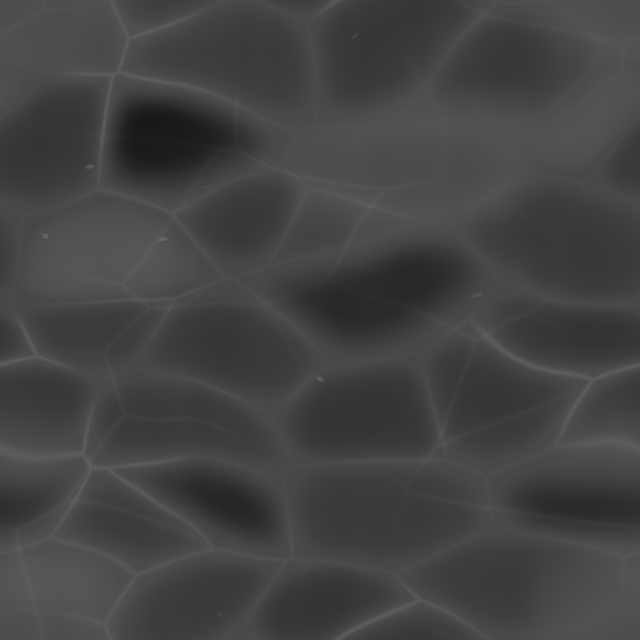
A three.js fragment shader for this texture:

```glsl
// Dim grey membrane: wide, warped Voronoi cells with soft dark hollows, hazy
// bright patches, thin glowing ridges, a fainter second web and a few specks.
// Every lattice wraps at the canvas border, so the square tiles.
varying vec2 vUv;

#define MAIN_GRID vec2(4.0, 7.0)
#define FAINT_GRID vec2(3.0, 5.0)
#define SPECK_GRID vec2(5.0, 6.0)
#define WARP 0.08
#define ROUNDING 0.02
#define FALLOFF 0.028
#define EDGE_TONE 0.276
#define CELL_TONE 0.182
#define HAZE_TONE 0.34
#define HOLLOW_DEPTH 0.12
#define RIDGE_GAIN 0.085
#define SPECK_GAIN 0.09

vec2 hash2(vec2 p, float seed) {
  vec3 q = fract(vec3(p.xyx + seed * 7.31) * vec3(0.1031, 0.1030, 0.0973));
  q += dot(q, q.yzx + 33.33);
  return fract((q.xx + q.yz) * q.zy);
}

// Smooth value noise that repeats after a whole number of lattice cells.
float wrapNoise(vec2 uv, vec2 grid, float seed) {
  vec2 p = uv * grid;
  vec2 i = floor(p);
  vec2 f = p - i;
  f = f * f * f * (f * (f * 6.0 - 15.0) + 10.0);
  float a = hash2(mod(i, grid), seed).x;
  float b = hash2(mod(i + vec2(1.0, 0.0), grid), seed).x;
  float c = hash2(mod(i + vec2(0.0, 1.0), grid), seed).x;
  float d = hash2(mod(i + 1.0, grid), seed).x;
  return mix(mix(a, b, f.x), mix(c, d, f.x), f.y);
}

vec2 wrapBend(vec2 uv, vec2 grid, float seed) {
  return vec2(wrapNoise(uv, grid, seed), wrapNoise(uv, grid, seed + 2.0)) - 0.5;
}

vec2 cellSite(vec2 cell, vec2 grid, float seed) {
  return cell + 0.05 + 0.9 * hash2(mod(cell, grid), seed);
}

// Returns edge distance, rounded depth (both in canvas units) and cell index.
vec4 cellWeb(vec2 uv, vec2 grid, float seed) {
  vec2 p = uv * grid;
  vec2 home = floor(p);
  vec2 nearCell = home;
  vec2 nearSite = vec2(0.0);
  float best = 1e3;
  for (int y = -2; y <= 2; y++) {
    for (int x = -2; x <= 2; x++) {
      vec2 cell = home + vec2(float(x), float(y));
      vec2 site = cellSite(cell, grid, seed) - p;
      float dist = dot(site, site);
      if (dist < best) {
        best = dist;
        nearCell = cell;
        nearSite = site;
      }
    }
  }
  float edge = 1.0;
  float crowd = 1e-6;
  for (int y = -2; y <= 2; y++) {
    for (int x = -2; x <= 2; x++) {
      vec2 cell = nearCell + vec2(float(x), float(y));
      vec2 site = cellSite(cell, grid, seed) - p;
      vec2 across = site - nearSite;
      if (dot(across, across) > 1e-5) {
        float d = dot(0.5 * (site + nearSite), across) / length(across * grid);
        edge = min(edge, d);
        crowd += exp(-d / ROUNDING);
      }
    }
  }
  float depth = max(-log(crowd) * ROUNDING, 0.0);
  return vec4(max(edge, 0.0), depth, mod(nearCell, grid));
}

// Thin bright core inside a soft glow.
float ridge(float edge) {
  float core = edge / 0.0038;
  return 0.55 * exp(-core * core) + 0.45 * exp(-edge / 0.012);
}

// Small slanted flakes, one at most per lattice cell.
float specks(vec2 uv) {
  vec2 cell = floor(uv * SPECK_GRID);
  vec2 place = hash2(cell, 41.0);
  vec2 look = hash2(cell, 43.0);
  vec2 q = (fract(uv * SPECK_GRID) - 0.2 - 0.6 * place) / SPECK_GRID;
  float angle = (look.x - 0.5) * 1.6;
  float c = cos(angle);
  float s = sin(angle);
  q = vec2(c * q.x + s * q.y, c * q.y - s * q.x);
  float shape = length(q / vec2(0.01, 0.0042));
  shape += 0.7 * (wrapNoise(uv, vec2(150.0), 47.0) - 0.5);
  return (1.0 - smoothstep(0.3, 1.1, shape)) * smoothstep(0.45, 1.0, look.y);
}

void main() {
  // Bend the plane at two scales so that the cell walls curve.
  vec2 uv = vUv + WARP * wrapBend(vUv, vec2(4.0, 5.0), 3.0);
  uv += 0.2 * WARP * wrapBend(vUv, vec2(9.0), 7.0);
  float haze = smoothstep(0.5, 0.9, wrapNoise(uv, vec2(3.0, 4.0), 11.0));
  float patches = wrapNoise(vUv, vec2(5.0, 7.0), 13.0);

  // Spread bright and hollow cells evenly through the lattice.
  vec4 web = cellWeb(uv, MAIN_GRID, 17.0);
  float rank = fract((web.z + MAIN_GRID.x * web.w) * 0.56984);
  float tone = CELL_TONE + 0.04 * hash2(web.zw, 19.0).x;
  tone = mix(tone, HAZE_TONE, 1.0 - step(0.12, rank));
  float grey = mix(EDGE_TONE, tone, 1.0 - exp(-web.y / FALLOFF));
  float hollow = step(0.84, rank) * smoothstep(0.005, 0.05, web.y);
  grey -= HOLLOW_DEPTH * hollow * (0.5 + 0.5 * patches);

  // Broad haze and fine vertical mottling.
  grey = mix(grey, HAZE_TONE, 0.65 * haze);
  grey += 0.008 * (wrapNoise(vUv, vec2(32.0, 7.0), 23.0) - 0.5);

  // Ridges fade in and out along their length and sink into the haze.
  float strength = mix(0.15, 1.0, smoothstep(0.25, 0.8, patches));
  grey += RIDGE_GAIN * strength * (1.0 - 0.6 * haze) * ridge(web.x);
  vec4 faint = cellWeb(uv + 0.37, FAINT_GRID, 29.0);
  float faintness = smoothstep(0.35, 0.8, wrapNoise(vUv, vec2(4.0), 31.0));
  grey += 0.028 * faintness * ridge(faint.x);

  grey += SPECK_GAIN * specks(vUv);
  gl_FragColor = vec4(vec3(grey), 1.0);
}
```
